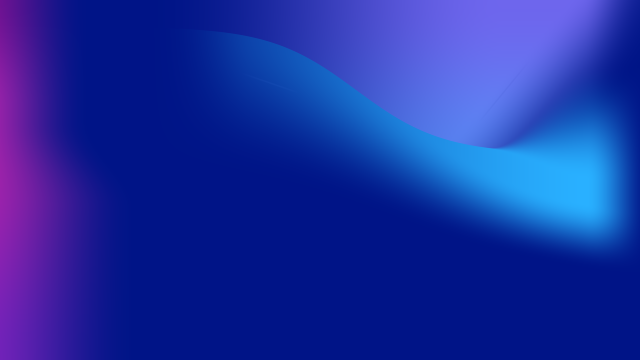
Give the GLSL for this background, as a WebGL 1 fragment shader.

```glsl
precision highp float;
// Deep navy backdrop with a cyan wave glowing towards the right, a violet
// sheet above its crest and a magenta glow along the left side.
// Logistic curves shape the wave; smoothsteps feather every layer.

uniform vec2 u_resolution;

// Falling S-curve from low + drop down to low, centred on mid
float slope(float x, float low, float drop, float mid, float steep) {
  return low + drop / (1.0 + exp(steep * (x - mid)));
}

// Thin soft streak from a to b, fading at both ends
float streak(vec2 p, vec2 a, vec2 b) {
  vec2 ab = b - a;
  float t = clamp(dot(p - a, ab) / dot(ab, ab), 0.0, 1.0);
  float d = length(p - a - ab * t);
  return (1.0 - smoothstep(0.0, 0.004, d)) * 4.0 * t * (1.0 - t);
}

// Violet sheet, shaded beyond a diagonal fold at the right
vec3 violetSheet(vec2 p, vec3 navy) {
  vec3 violet = mix(vec3(0.36, 0.53, 0.96), vec3(0.43, 0.40, 0.93),
                    smoothstep(0.55, 1.0, p.y));
  float fold = dot(p - vec2(1.62, 1.0), vec2(0.759, -0.651));
  float amount = smoothstep(0.42, 1.4, p.x);
  amount *= 1.0 - smoothstep(-0.03, 0.24, fold);
  amount *= 1.0 - 0.7 * smoothstep(1.62, 1.8, p.x);
  return mix(navy, violet, amount);
}

// Cyan wave body, brightening to the right and melting away below
vec3 cyanWave(vec2 p, vec3 navy) {
  float t = clamp((p.x - 0.42) / 1.2, 0.0, 1.0);
  float amount = (1.0 - pow(1.0 - t, 1.4)) * smoothstep(0.38, 0.7, p.x);
  float base = slope(p.x, 0.305, 0.47, 1.1, 4.5);
  float feather = mix(0.2, 0.09, smoothstep(0.6, 1.6, p.x));
  amount *= smoothstep(base - feather, base + feather, p.y);
  amount *= 1.0 - smoothstep(1.63, 1.81, p.x);
  return mix(navy, vec3(0.16, 0.69, 1.0), amount);
}

// Magenta side glow, wider in its lower half
vec3 addSideGlow(vec3 color, vec2 p) {
  float reach = mix(0.38, 0.25, smoothstep(0.42, 0.66, p.y));
  vec3 magenta = mix(vec3(0.48, 0.14, 0.74), vec3(0.67, 0.14, 0.68),
                     smoothstep(0.0, 0.55, p.y));
  magenta = mix(magenta, vec3(0.50, 0.07, 0.58), smoothstep(0.7, 1.0, p.y));
  return mix(color, magenta, 1.0 - smoothstep(-0.08, reach, p.x));
}

void main() {
  vec2 p = gl_FragCoord.xy / u_resolution * vec2(16.0 / 9.0, 1.0);
  vec3 navy = vec3(0.0, 0.08, 0.53);

  // The crest is crisp on the left and dissolves on the right
  float crest = slope(p.x, 0.572, 0.353, 0.99, 8.3);
  float blur = 0.25 * smoothstep(1.36, 1.66, p.x) + 1.0 / u_resolution.y;
  float above = smoothstep(crest - 0.3 * blur, crest + blur, p.y);
  vec3 color = mix(cyanWave(p, navy), violetSheet(p, navy), above);

  // Faint streaks in the wave and along the fold
  color += 0.02 * streak(p, vec2(0.67, 0.797), vec2(0.83, 0.742));
  color -= 0.02 * streak(p, vec2(1.33, 0.66), vec2(1.47, 0.83));

  gl_FragColor = vec4(addSideGlow(color, p), 1.0);
}
```
